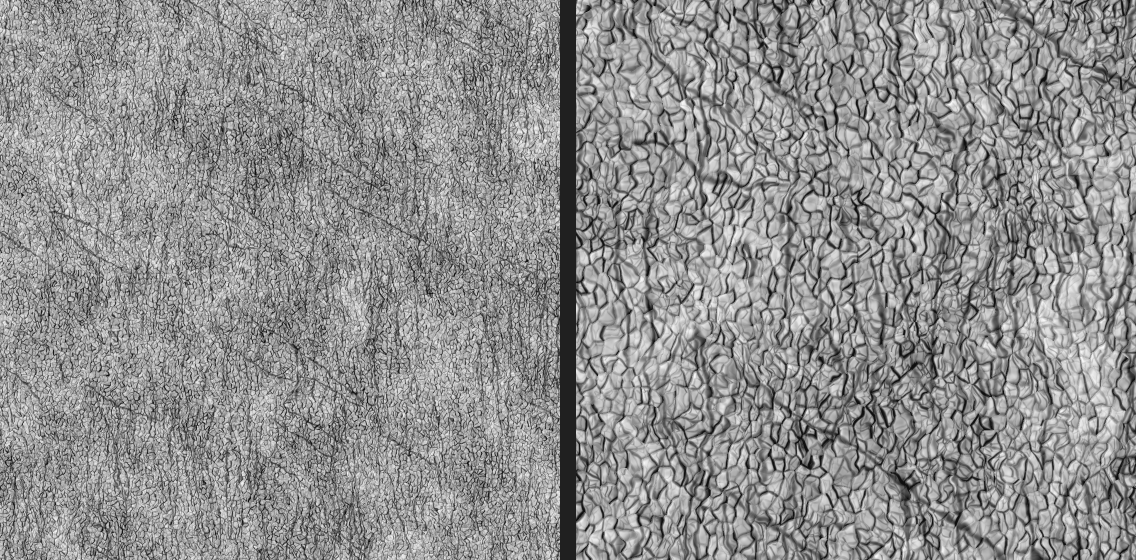
Left: the whole. Right: its middle third, enlarged.
Give the GLSL for this texture, as a Shadertoy shader.

```glsl
// Grey crackled leather: two warped Voronoi nets of fine cracks, lit from one side,
// crossed by long thin upright creases and a few slanted folds, over faint mottling.
// Crack strength varies per cell border, so small plates merge into larger ones.

const vec2  CELLS        = vec2(162.0, 122.0); // plates across and up the canvas
const float FINE_SCALE   = 1.75;               // second net, relative to the first
const float FINE_SHARE   = 0.42;
const float JITTER       = 1.0;
const float CRACK_WIDTH  = 0.21;               // in plate units
const float CRACK_DEPTH  = 0.66;
const float RIM_LIGHT    = 0.14;
const vec2  LIGHT_DIR    = vec2(-0.8, 0.6);
const int   CREASE_SETS  = 3;
const vec2  CREASE_FREQ  = vec2(46.0, 9.0);
const float CREASE_WIDTH = 0.0021;             // in canvas units
const float CREASE_DEPTH = 0.42;
const vec2  FOLD_FREQ    = vec2(32.0, 6.0);    // across and along the fold
const float FOLD_ANGLE   = 0.97;
const float FOLD_WIDTH   = 0.0024;
const float FOLD_DEPTH   = 0.4;
const vec2  MOTTLE_FREQ  = vec2(19.0, 13.0);
const float MOTTLE_GAIN  = 0.2;
const float GRAIN_FREQ   = 330.0;
const float GRAIN_GAIN   = 0.18;
const float BASE_GREY    = 0.765;
const vec3  TINT         = vec3(1.0);
const int   SAMPLES      = 2;                  // per axis, for smooth edges

vec2 hash2(vec2 cell) {
    uvec2 q = uvec2(ivec2(cell)) * uvec2(1597u, 3812u) + uvec2(7919u, 104u);
    uint n = (q.x ^ (q.y * 40503u)) * 74761u;
    n = (n ^ (n >> 15)) * 92821u;
    n ^= n >> 13;
    n *= 68917u;
    n ^= n >> 16;
    return vec2(n & 0xffffu, (n * 52711u) >> 16) / 65535.0;
}

float noise(vec2 p) {
    vec2 i = floor(p), f = fract(p);
    f = f * f * (3.0 - 2.0 * f);
    float low  = mix(hash2(i).x, hash2(i + vec2(1, 0)).x, f.x);
    float high = mix(hash2(i + vec2(0, 1)).x, hash2(i + vec2(1, 1)).x, f.x);
    return mix(low, high, f.y);
}

vec2 noise2(vec2 p) {
    return vec2(noise(p), noise(p + 37.4)) - 0.5;
}

float fbm(vec2 p) {
    float sum = 0.0, gain = 0.5;
    for (int k = 0; k < 4; k++) {
        sum += gain * noise(p);
        p = p * 2.03 + 17.3;
        gain *= 0.5;
    }
    return sum / 0.9375;
}

// Line of even width along a noise contour, kept where it runs along y
float contourLine(vec2 p, vec2 freq, float shift, float width) {
    const float STEP = 0.0008;
    float n = noise(p * freq + shift);
    vec2 slope = vec2(noise((p + vec2(STEP, 0)) * freq + shift),
                      noise((p + vec2(0, STEP)) * freq + shift)) - n;
    float steep = length(slope) / STEP + 1e-3;
    float upright = smoothstep(0.5, 0.9, abs(slope.x) / (STEP * steep));
    return upright * (1.0 - smoothstep(0.1 * width, width, abs(n - 0.5) / steep));
}

// Crack net: x = crack strength, y = light on the plate rim, z = plate random
vec3 crackNet(vec2 p) {
    vec2 home = floor(p), nearCell = home, toNear = vec2(0);
    float best = 1e3;
    for (int y = -1; y <= 1; y++)
    for (int x = -1; x <= 1; x++) {
        vec2 cell = home + vec2(x, y);
        vec2 d = cell + 0.5 + JITTER * (hash2(cell) - 0.5) - p;
        if (dot(d, d) < best) { best = dot(d, d); toNear = d; nearCell = cell; }
    }
    float crack = 0.0, rim = 0.0;
    for (int y = -1; y <= 1; y++)
    for (int x = -1; x <= 1; x++) {
        if (x == 0 && y == 0) continue;
        vec2 cell = nearCell + vec2(x, y);
        vec2 d = cell + 0.5 + JITTER * (hash2(cell) - 0.5) - p;
        vec2 normal = normalize(d - toNear);
        float edge = dot(0.5 * (toNear + d), normal);
        float strength = hash2(nearCell + cell + 311.0).y;
        strength = mix(0.12, 1.0, strength) * mix(0.55, 1.0, abs(normal.x));
        crack = max(crack, strength * (1.0 - smoothstep(0.03, CRACK_WIDTH, edge)));
        float band = 1.0 - smoothstep(0.08, 0.36, edge);
        rim += band * strength * dot(normal, LIGHT_DIR);
    }
    return vec3(crack, rim, hash2(nearCell + 57.0).x);
}

float leather(vec2 p) {
    // Wavy and jagged distortion shared by plates and creases
    vec2 bend = noise2(p * 21.0 + 3.0);
    vec2 q = p + 0.01 * bend + 0.005 * noise2(p * 75.0 + 9.0) + 0.0026 * noise2(p * 210.0);

    float mottle = fbm(p * MOTTLE_FREQ + bend + 5.0) - 0.5;
    vec3 net = crackNet(q * CELLS + 20.0);
    vec3 fine = crackNet(q * CELLS * FINE_SCALE + 400.0);
    float finePatch = smoothstep(0.25, 0.75, noise(p * 26.0 + 300.0));
    float crack = max(net.x, FINE_SHARE * mix(0.5, 1.4, finePatch) * fine.x);

    // Upright creases: sets of differing pitch and tilt, each present in patches
    float crease = 0.0;
    for (int k = 0; k < CREASE_SETS; k++) {
        float set = float(k);
        vec2 tilted = vec2(q.x + 0.16 * (set - 1.0) * q.y, q.y);
        float patches = noise(p * vec2(22.0, 12.0) + 130.0 + 40.0 * set);
        float line = contourLine(tilted, CREASE_FREQ * (1.0 + 0.3 * set), 11.0 + 83.0 * set, CREASE_WIDTH);
        crease = max(crease, line * smoothstep(0.25, 0.7, patches));
    }

    // Slanted folds falling to the right
    float c = cos(FOLD_ANGLE), s = sin(FOLD_ANGLE);
    vec2 slant = vec2(c * q.x + s * q.y, c * q.y - s * q.x);
    float foldPatch = smoothstep(0.5, 0.75, noise(slant * vec2(14.0, 6.0) + 210.0));
    float fold = contourLine(slant, FOLD_FREQ, 240.0, FOLD_WIDTH) * foldPatch;

    // Dark hollows are cracked slightly more deeply than the light bumps
    float depth = CRACK_DEPTH * clamp(1.0 - 0.7 * mottle, 0.7, 1.3);
    float grey = BASE_GREY + MOTTLE_GAIN * mottle;
    grey += RIM_LIGHT * (net.y + 0.4 * fine.y) + 0.15 * (net.z - 0.5);
    grey += GRAIN_GAIN * (noise(p * GRAIN_FREQ) - 0.5);
    float groove = max(CREASE_DEPTH * crease, FOLD_DEPTH * fold);
    grey -= max(depth * crack, groove) + 0.3 * min(depth * crack, groove);
    return clamp(grey, 0.06, 0.98);
}

void mainImage(out vec4 fragColor, in vec2 fragCoord) {
    float grey = 0.0;
    for (int y = 0; y < SAMPLES; y++)
    for (int x = 0; x < SAMPLES; x++) {
        vec2 offset = (vec2(x, y) + 0.5) / float(SAMPLES) - 0.5;
        grey += leather((fragCoord + offset) / iResolution.y);
    }
    fragColor = vec4(TINT * grey / float(SAMPLES * SAMPLES), 1.0);
}
```
